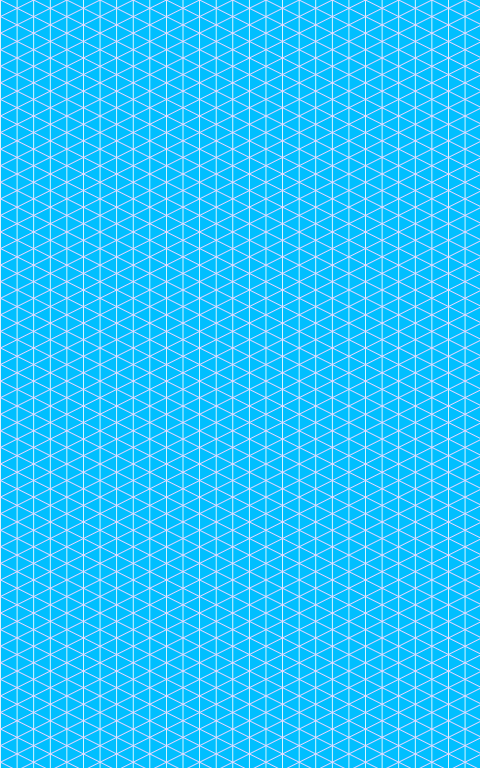
A WebGL 1 fragment shader for this pattern:

```glsl
precision highp float;

uniform vec2 u_resolution;

#define REPEATS vec2(28.93, 46.35)
#define GRID_OFFSET vec2(0.03, 0.0)
#define UPRIGHT_WIDTH 0.00175
#define SLANT_WIDTH 0.0019
#define SKY vec3(0.0, 0.75, 1.0)
#define UPRIGHT_COLOR vec3(1.0, 1.0, 1.0)
#define SLANT_COLOR vec3(0.95, 0.84, 1.0)

// Pixel coverage of parallel lines lying where dot(cell, normal) is whole
float lineCoverage(vec2 cell, vec2 normal, float width) {
  float phase = fract(dot(cell, normal) + 0.5) - 0.5;
  float stepPerPixel = length(normal * REPEATS / u_resolution);
  float dist = abs(phase) / stepPerPixel;
  float halfWidth = 0.5 * width * u_resolution.x;
  return max(0.0, min(dist + 0.5, halfWidth) - max(dist - 0.5, -halfWidth));
}

void main() {
  // Grid cells counted from the upper left corner
  vec2 uv = gl_FragCoord.xy / u_resolution;
  vec2 cell = vec2(uv.x, 1.0 - uv.y) * REPEATS - GRID_OFFSET;

  // Two slanted families and one upright family meet at every node
  float rising = lineCoverage(cell, vec2(0.5, 1.0), SLANT_WIDTH);
  float falling = lineCoverage(cell, vec2(-0.5, 1.0), SLANT_WIDTH);
  float upright = lineCoverage(cell, vec2(1.0, 0.0), UPRIGHT_WIDTH);

  vec3 color = mix(SKY, UPRIGHT_COLOR, upright);
  color = mix(color, SLANT_COLOR, rising);
  color = mix(color, SLANT_COLOR, falling);
  gl_FragColor = vec4(color, 1.0);
}
```
